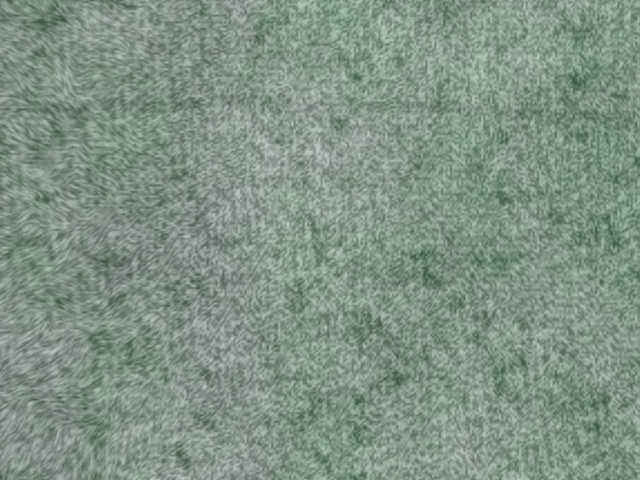
A Shadertoy shader for this texture:

```glsl
// Worn lawn seen from above: fine, softly smeared grass grain over broad
// patches of green and dry grey turf, with a faint dark track across it.
// Grain is value noise averaged along a direction that turns over the canvas.

const vec3  TURF         = vec3(0.520, 0.594, 0.548);
const vec3  GREEN_SHIFT  = vec3(-0.045, 0.008, -0.045);
const float FINE_SCALE   = 215.0;  // grains per canvas height
const float TUFT_SCALE   = 75.0;
const float CLUMP_SCALE  = 24.0;
const float PATCH_SCALE  = 3.6;
const float FINE_DEPTH   = 0.31;
const float TUFT_DEPTH   = 0.10;
const float CLUMP_DEPTH  = 0.09;
const float PATCH_DEPTH  = 0.12;
const float BLADE_LENGTH = 0.0050;
const float EDGE_SMEAR   = 0.0065;  // extra streak length at the left
const float TRACK_HEIGHT = 0.787;
const float TRACK_WIDTH  = 0.014;
const float TRACK_DEPTH  = 0.075;
const int   TAPS         = 7;

float hash(vec2 p) {
    return fract(sin(dot(p, vec2(127.1, 311.7))) * 43758.5453);
}

float noise(vec2 p) {
    vec2 cell = floor(p), f = fract(p);
    f = f * f * (3.0 - 2.0 * f);
    return mix(mix(hash(cell), hash(cell + vec2(1, 0)), f.x),
               mix(hash(cell + vec2(0, 1)), hash(cell + vec2(1, 1)), f.x), f.y);
}

float fbm(vec2 p) {
    float sum = 0.0, weight = 0.5;
    for (int i = 0; i < 4; i++) {
        sum += weight * noise(p);
        p = mat2(0.8, 0.6, -0.6, 0.8) * p * 2.03 + 17.3;
        weight *= 0.5;
    }
    return sum / 0.9375;
}

// Streaks fan out at the left, lean in the middle and stand up at the right
float bladeAngle(vec2 p, float x) {
    float angle = mix((0.5 - p.y) * 1.4, 1.05, smoothstep(0.05, 0.5, x));
    angle = mix(angle, 1.65, smoothstep(0.5, 0.9, x));
    return angle + 1.6 * (noise(p * 22.0 + 5.0) - 0.5);
}

// Noise averaged along the blade direction, centred on zero
float grain(vec2 p, vec2 streak) {
    float sum = 0.0;
    for (int i = 0; i < TAPS; i++) {
        float t = float(i) / float(TAPS - 1) - 0.5;
        sum += noise((p + streak * t) * FINE_SCALE);
    }
    return sum / float(TAPS) - 0.5;
}

// Thin, slightly arched dark line that fades in and out
float track(vec2 p) {
    float bend = p.x - 0.55;
    float d = p.y - TRACK_HEIGHT + 0.07 * bend * bend
            + 0.012 * (noise(p * 14.0) - 0.5);
    float fade = 0.4 + 0.9 * noise(vec2(p.x * 5.0, 3.0));
    return exp(-d * d / (TRACK_WIDTH * TRACK_WIDTH)) * fade;
}

void mainImage(out vec4 fragColor, in vec2 fragCoord) {
    vec2 p = fragCoord / iResolution.y;
    float x = fragCoord.x / iResolution.x;

    // Directional grass grain
    float angle = bladeAngle(p, x);
    float smear = 1.0 - smoothstep(0.0, 0.4, x);
    vec2 streak = vec2(cos(angle), sin(angle)) * (BLADE_LENGTH + EDGE_SMEAR * smear);
    float fine = grain(p, streak);
    float tuft = noise(p * TUFT_SCALE + 31.0) - 0.5;

    // Clumps, broad light patches and green patches
    float clump = fbm(p * CLUMP_SCALE + 11.0);
    float patches = fbm(p * PATCH_SCALE + 2.7) - 0.5;
    float green = 1.5 * (fbm(p * PATCH_SCALE * 1.2 + 43.0) - 0.5)
                + 0.5 * (noise(p * 27.0 + 71.0) - 0.5)
                + 0.35 * smoothstep(0.78, 1.0, x)
                - 0.2 * smear * (1.0 - p.y);
    float hollow = smoothstep(0.60, 0.80, clump);

    // Brightness, with a gentle fall-off to the sides
    float light = FINE_DEPTH * (1.0 + 0.25 * smear) * fine
                + TUFT_DEPTH * tuft
                + CLUMP_DEPTH * (0.5 - clump)
                + PATCH_DEPTH * patches
                - 0.07 * hollow
                - TRACK_DEPTH * track(p)
                + 0.012 - 0.14 * (x - 0.5) * (x - 0.5);

    vec3 color = TURF + light
               + GREEN_SHIFT * clamp(green + 0.4 * hollow, -0.8, 1.3);
    fragColor = vec4(clamp(color, 0.0, 1.0), 1.0);
}
```
